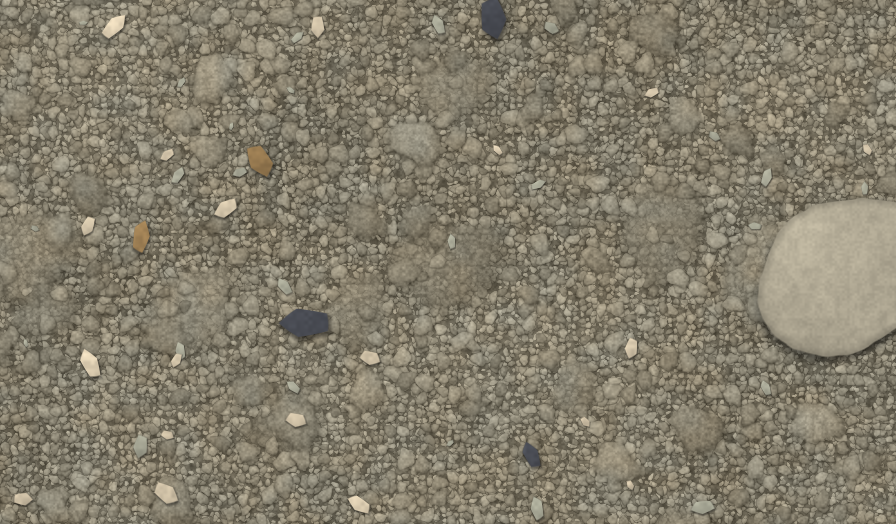
Reproduce this texture procedurally as a WebGL 1 fragment shader.

```glsl
precision highp float;
// Dry crumbly soil: packed grains, clods, pale chips and one large stone.
uniform vec2 u_resolution;

const float TAU = 6.2832;
const vec3 SOIL_DARK = vec3(0.28, 0.26, 0.21);
const vec3 SOIL_LIGHT = vec3(0.71, 0.68, 0.60);
const vec3 CREAM = vec3(0.86, 0.80, 0.69);
const vec3 OCHRE = vec3(0.62, 0.50, 0.33);
const vec3 SLATE = vec3(0.29, 0.30, 0.33);
const vec3 GREY_PEBBLE = vec3(0.66, 0.66, 0.59);
const vec3 STONE = vec3(0.68, 0.65, 0.57);
const vec2 LIGHT = vec2(-0.4, 0.9);

float hash(vec2 p, float seed) {
  return fract(sin(dot(p, vec2(127.1, 311.7)) + seed * 74.7) * 43758.5453);
}

vec2 hash2(vec2 p, float seed) {
  return vec2(hash(p, seed), hash(p, seed + 0.37));
}

float noise(vec2 p, float seed) {
  vec2 i = floor(p), f = fract(p);
  f = f * f * (3.0 - 2.0 * f);
  float low = mix(hash(i, seed), hash(i + vec2(1.0, 0.0), seed), f.x);
  float high = mix(hash(i + vec2(0.0, 1.0), seed), hash(i + 1.0, seed), f.x);
  return mix(low, high, f.y);
}

mat2 rotation(float a) {
  return mat2(cos(a), sin(a), -sin(a), cos(a));
}

// Radial distance of a lumpy, slightly stretched pebble
float lumpyRadius(vec2 d, float phase, float rough) {
  vec2 q = rotation(phase * TAU) * d * vec2(0.88, 1.15);
  float a = atan(q.y, q.x);
  float lumps = sin(3.0 * a + phase * 40.0) + 0.6 * sin(5.0 * a + phase * 90.0);
  return length(q) * (1.0 + rough * lumps);
}

// Radial distance of an angular, flattened flake
float flakeRadius(vec2 d, float phase) {
  vec2 q = rotation(phase * TAU) * d * vec2(0.8, 1.2 + 0.5 * phase);
  float side = TAU / 5.0;
  float a = mod(atan(q.y, q.x) + 0.25 * sin(phase * 50.0), side) - 0.5 * side;
  return mix(length(q), length(q) * cos(a) * 1.15, 0.8);
}

// Lays one size of domed grains over a tone, with a shadow below each
float grainLayer(float tone, vec2 p, float size, float density, float opacity, float seed, float pixel) {
  vec2 q = p / size;
  float soft = max(0.08, 1.3 * pixel / size);
  for (int j = -1; j <= 1; j++) {
    for (int i = -1; i <= 1; i++) {
      vec2 id = floor(q) + vec2(float(i), float(j));
      if (hash(id, seed) < density) {
        vec2 d = q - id - 0.5 - 0.6 * (hash2(id, seed + 1.0) - 0.5);
        float radius = mix(0.28, 0.6, hash(id, seed + 2.0));
        float phase = hash(id, seed + 3.0);
        float r = lumpyRadius(d, phase, 0.09) / radius;
        float shadow = lumpyRadius(d + 0.1 * LIGHT * radius, phase, 0.09) / radius;
        tone *= 1.0 - 0.45 * opacity * (1.0 - smoothstep(0.9, 1.3, shadow));
        float dome = 0.13 * dot(d, LIGHT) / radius - 0.28 * r * r * r * r;
        float grain = mix(0.56, 0.92, hash(id, seed + 4.0)) + dome;
        float cover = 1.0 - smoothstep(1.0 - soft, 1.0 + soft, r);
        tone = mix(tone, grain, cover * opacity);
      }
    }
  }
  return tone;
}

// Scatters sparse coloured flakes
vec3 flakeLayer(vec3 colour, vec2 p, float size, float density, vec3 tint, float seed, float pixel) {
  vec2 q = p / size;
  vec2 id = floor(q);
  vec2 d = q - id - 0.5 - 0.5 * (hash2(id, seed) - 0.5);
  float radius = mix(0.06, 0.19, pow(hash(id, seed + 2.0), 1.5));
  float phase = hash(id, seed + 3.0);
  float present = step(hash(id, seed + 4.0), density);
  float r = flakeRadius(d, phase) / radius;
  float soft = pixel / (size * radius);
  float shadow = flakeRadius(d + 0.15 * LIGHT * radius, phase) / radius;
  colour *= 1.0 - 0.4 * present * (1.0 - smoothstep(0.9, 1.3, shadow));
  vec3 face = tint * (0.92 + 0.12 * phase + 0.07 * dot(d, LIGHT) / radius);
  face *= 0.93 + 0.14 * noise(p * 130.0, seed);
  return mix(colour, face, present * (1.0 - smoothstep(1.0 - soft, 1.0 + soft, r)));
}

// One large weathered stone resting on the soil
vec3 layStone(vec3 colour, vec2 p, vec2 centre, float radius, float pixel) {
  vec2 d = p - centre;
  float ragged = 0.03 * (noise(p * 45.0, 61.0) - 0.5);
  float r = lumpyRadius(d, 0.93, 0.035) / radius + ragged;
  float shadow = lumpyRadius(d + 0.05 * LIGHT * radius, 0.93, 0.035) / radius;
  colour *= 1.0 - 0.45 * (1.0 - smoothstep(0.94, 1.1, shadow));
  float mottle = 0.10 * noise(p * 14.0, 62.0) + 0.09 * noise(p * 60.0, 63.0) + 0.09 * noise(p * 210.0, 64.0);
  vec3 face = STONE * (0.87 + mottle + 0.05 * dot(d, LIGHT) / radius);
  face *= 1.0 - 0.15 * smoothstep(0.88, 1.0, r);
  float soft = 1.2 * pixel / radius;
  return mix(colour, face, 1.0 - smoothstep(1.0 - soft, 1.0 + soft, r));
}

void main() {
  vec2 p = gl_FragCoord.xy / u_resolution.y;
  float pixel = 1.0 / u_resolution.y;
  vec2 warped = p + 0.006 * (vec2(noise(p * 60.0, 1.0), noise(p * 60.0, 2.0)) - 0.5);

  // Soil, from fine crumbs up to broad clods
  float tone = 0.15 + 0.3 * noise(p * 90.0, 3.0);
  tone = grainLayer(tone, warped, 0.012, 0.95, 1.0, 10.0, pixel);
  tone = grainLayer(tone, warped, 0.019, 0.65, 1.0, 16.0, pixel);
  tone = grainLayer(tone, warped, 0.15, 0.16, 0.55, 22.0, pixel);
  tone = grainLayer(tone, warped, 0.033, 0.24, 0.95, 28.0, pixel);
  tone = grainLayer(tone, warped, 0.075, 0.11, 0.8, 34.0, pixel);
  tone += 0.26 * (noise(p * 170.0, 4.0) - 0.5) + 0.22 * (noise(p * 290.0, 5.0) - 0.5);
  tone += 0.12 * (noise(p * 5.0, 6.0) - 0.5);
  vec3 colour = mix(SOIL_DARK, SOIL_LIGHT, clamp(tone, -0.2, 1.2));
  colour *= mix(vec3(1.02, 1.0, 0.97), vec3(0.98, 1.0, 1.02), noise(p * 25.0, 7.0));

  // Scattered fragments
  colour = flakeLayer(colour, p, 0.10, 0.16, GREY_PEBBLE, 40.0, pixel);
  colour = flakeLayer(colour, p, 0.20, 0.08, OCHRE, 45.0, pixel);
  colour = flakeLayer(colour, p, 0.22, 0.06, SLATE, 50.0, pixel);
  colour = flakeLayer(colour, p, 0.13, 0.17, CREAM, 55.0, pixel);

  colour = layStone(colour, p, vec2(1.62, 0.475), 0.163, pixel);
  gl_FragColor = vec4(colour, 1.0);
}
```
